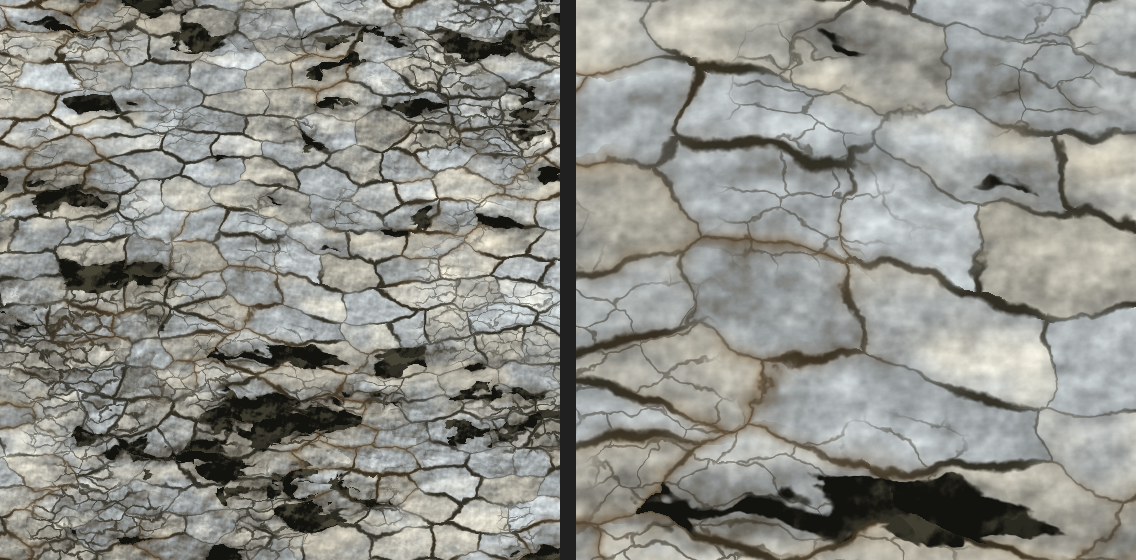
Left, the full canvas; right, a detail of the centre.
Write a WebGL 2 fragment shader that draws this texture.

```glsl
#version 300 es
precision highp float;
// Weathered dry-stone wall: flat split stones, rusty cracks and dark hollows.

uniform vec2 u_resolution;
out vec4 fragColor;

const vec2 STONE_GRID = vec2(10.0, 20.0);    // large stones per canvas
const vec2 CHIP_GRID = vec2(24.0, 52.0);     // small broken pieces
const vec2 REGION_GRID = vec2(2.6, 5.5);     // extent of decayed areas
const vec2 DECAY_GRID = vec2(7.0, 16.0);     // shape of single hollows
const float CRACK_WIDTH = 0.0020;
const float HOLLOW_LEVEL = 0.725;
const float BASE_TONE = 0.70;
const vec3 COOL_TINT = vec3(0.975, 1.01, 1.02);
const vec3 WARM_TINT = vec3(1.04, 1.01, 0.92);
const vec3 CREAM = vec3(0.85, 0.82, 0.74);
const vec3 RUST = vec3(0.45, 0.33, 0.18);
const vec3 CRACK_DARK = vec3(0.17, 0.16, 0.12);
const vec3 HOLLOW_BLACK = vec3(0.07, 0.07, 0.055);
const vec3 HOLLOW_BROWN = vec3(0.29, 0.28, 0.22);

float hash(vec2 p) {
    return fract(sin(dot(p, vec2(127.1, 311.7))) * 43758.5453);
}

float noise(vec2 p) {
    vec2 i = floor(p), f = fract(p);
    f = f * f * (3.0 - 2.0 * f);
    return mix(mix(hash(i), hash(i + vec2(1, 0)), f.x),
               mix(hash(i + vec2(0, 1)), hash(i + vec2(1, 1)), f.x), f.y);
}

float fbm(vec2 p) {
    float sum = 0.0, amp = 0.52;
    for (int i = 0; i < 5; i++) {
        sum += amp * noise(p);
        p = mat2(1.6, 1.2, -1.2, 1.6) * p + 7.3;
        amp *= 0.5;
    }
    return sum;
}

// Staggered courses of cells: x = distance to the joint in canvas units, y = cell hash.
vec2 stones(vec2 p, vec2 grid) {
    vec2 g = p * grid, base = floor(g);
    vec2 nearest = vec2(9.0), second = vec2(9.0), id = base;
    for (int j = -1; j <= 1; j++) {
        for (int i = -2; i <= 2; i++) {
            vec2 cell = base + vec2(i, j);
            vec2 jitter = vec2(hash(cell), hash(cell + 37.7)) - 0.5;
            vec2 site = cell + 0.5 + jitter * vec2(0.85, 0.65) - g;
            site.x += 0.5 * mod(cell.y, 2.0) - 0.25;
            float d = dot(site, site);
            if (d < dot(nearest, nearest)) {
                second = nearest;
                nearest = site;
                id = cell;
            } else if (d < dot(second, second)) {
                second = site;
            }
        }
    }
    vec2 normal = normalize(second - nearest);
    float joint = dot(0.5 * (nearest + second), normal) / length(normal * grid);
    return vec2(joint, hash(id + 91.3));
}

float crackLine(float joint, float width, float pixel) {
    return 1.0 - smoothstep(width * 0.3, width + pixel, joint);
}

void main() {
    vec2 p = gl_FragCoord.xy / u_resolution.y;
    float pixel = 1.0 / u_resolution.y;

    // Bent courses with ragged outlines
    vec2 bend = vec2(noise(p * 5.0 + 3.1), noise(p * 4.0 + 17.4)) - 0.5;
    vec2 ragged = vec2(fbm(p * 34.0), fbm(p * 34.0 + 41.0)) - 0.5;
    vec2 q = p + bend * vec2(0.05, 0.06) + ragged * vec2(0.034, 0.020);
    vec2 stone = stones(q, STONE_GRID);
    vec2 chip = stones(q + ragged * 0.012, CHIP_GRID);

    // Decay: broad areas, hollows bounded by stones, lit ledges under them
    float region = noise(q * REGION_GRID + 5.7);
    float rubble = smoothstep(0.5, 0.85, region + 0.3 * (noise(p * 9.0) - 0.5));
    float areaBias = 0.30 * (region - 0.5);
    float pieces = 0.16 * (stone.y - 0.5) + 0.16 * rubble * (chip.y - 0.5);
    float decay = fbm(q * DECAY_GRID + 12.0) + areaBias + pieces;
    float above = fbm((q + vec2(0.0, 0.03)) * DECAY_GRID + 12.0) + areaBias;
    float hollow = smoothstep(HOLLOW_LEVEL - 0.008, HOLLOW_LEVEL + 0.012, decay);
    float ledge = smoothstep(0.62, 0.74, above) * (1.0 - rubble * 0.4);

    // Stone faces: tone per piece, mottling, strata, grain and relief
    float mottle = fbm(p * vec2(22.0, 34.0) + stone.y * 30.0);
    float strata = fbm(p * vec2(16.0, 90.0) + 8.0);
    float grain = noise(p * 230.0) + noise(p * 120.0 + 9.0) - 1.0;
    float relief = fbm(p * 55.0) - fbm((p + vec2(-0.003, 0.005)) * 55.0);
    float tone = BASE_TONE + 0.17 * (stone.y - 0.5) + 0.28 * (mottle - 0.5);
    tone += 0.30 * (fbm(p * vec2(2.5, 6.0) + 30.0) - 0.5);
    tone += 0.22 * (strata - 0.5) + 0.08 * grain + relief * mix(0.34, 0.62, rubble);
    tone += rubble * (0.20 * (chip.y - 0.5) - 0.07);
    tone -= 0.20 * smoothstep(0.56, HOLLOW_LEVEL, decay);
    float warmth = smoothstep(0.35, 0.8, 0.55 * hash(vec2(stone.y, 4.2)) + 0.45 * mottle);
    warmth = max(warmth * 0.8, 1.0 - smoothstep(0.35, 0.62, tone));
    vec3 color = tone * mix(COOL_TINT, WARM_TINT, warmth);
    color = mix(color, CREAM * (0.78 + 0.4 * mottle + relief * 0.3), ledge * 0.6);

    // Rust stains spreading from the joints
    float stain = smoothstep(0.52, 0.75, fbm(p * 7.0 + 60.0));
    color = mix(color, RUST, stain * exp(-stone.x * 260.0) * 0.7);

    // Cracks of uneven width that fade out, finer ones in the rubble
    float opening = smoothstep(0.25, 0.8, noise(p * 19.0 + 2.0));
    float crack = crackLine(stone.x, CRACK_WIDTH * mix(0.35, 1.9, opening), pixel);
    float fine = smoothstep(0.55, 0.8, noise(p * 13.0 + 50.0) + 0.22 * rubble);
    float split = crackLine(chip.x, CRACK_WIDTH * mix(0.4, 0.9, rubble), pixel);
    crack = max(crack * mix(0.35, 0.95, opening), split * fine * mix(0.45, 0.8, rubble));
    color *= 1.0 - 0.10 * exp(-stone.x * 300.0);
    color = mix(color, mix(CRACK_DARK, RUST * 0.6, stain * 0.5), crack);

    // Hollows, black with faint brown rock inside
    float inner = smoothstep(0.42, 0.72, mottle + relief) * (0.4 + 0.6 * chip.y);
    color = mix(color, mix(HOLLOW_BLACK, HOLLOW_BROWN, inner), hollow);

    fragColor = vec4(clamp(color, 0.0, 1.0), 1.0);
}
```
